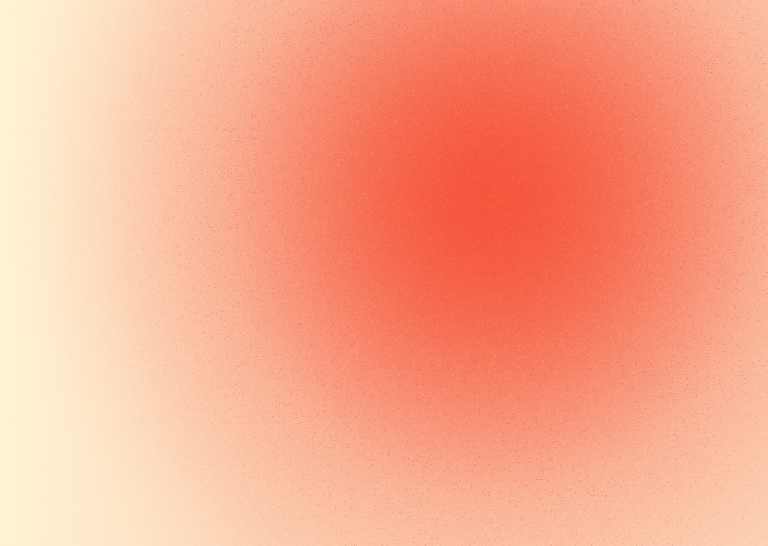
Write a Shadertoy shader that draws this background.

```glsl
// A soft coral glow, right of centre and above the middle, on a peach field
// that pales to cream at the left. The distance to the glow's centre runs
// through a colour ramp, and cellular dots add a fine speckled grain.

const vec2  GLOW_CENTER  = vec2(0.897, 0.634); // in canvas heights
const float GLOW_RADIUS  = 0.95;
const float LEFT_SQUEEZE = 1.05;               // above 1 narrows the glow on the left
const float LOWER_SQUASH = 0.97;               // below 1 stretches the glow downward
const float MID_STOP     = 0.59;
const float CREAM_WIDTH  = 0.36;               // share of the canvas width

const vec3 CORAL  = vec3(0.96, 0.34, 0.24);
const vec3 SALMON = vec3(0.98, 0.70, 0.59);
const vec3 CREAM  = vec3(1.00, 0.95, 0.83);
const vec3 SAND   = vec3(0.99, 0.85, 0.73);
const vec3 GOLD   = vec3(0.98, 0.70, 0.32);
const vec3 PINK   = vec3(0.93, 0.34, 0.40);

const float GRAIN_CELLS    = 364.0;            // cells per canvas height
const float GRAIN_STRENGTH = 0.028;
const float DOT_RADIUS     = 0.42;             // in cells
const float DOT_DENSITY    = 0.17;
const float DOT_STRENGTH   = 0.55;

vec3 hash3(vec2 cell) {
    vec3 h = fract(cell.xyx * vec3(0.1031, 0.1030, 0.0973));
    h += dot(h, h.yxz + 33.33);
    return fract((h.xxy + h.yzz) * h.zyx);
}

// Ramp from the glow's core to the field
vec3 glowColor(vec2 p, float across) {
    vec2 offset = p - GLOW_CENTER;
    offset.x *= offset.x < 0.0 ? LEFT_SQUEEZE : 1.0;
    offset.y *= offset.y < 0.0 ? LOWER_SQUASH : 1.0;
    float t = smoothstep(0.0, GLOW_RADIUS, length(offset));
    vec3 outer = mix(CREAM, SAND, clamp(across / CREAM_WIDTH, 0.0, 1.0));
    vec3 inner = mix(CORAL, SALMON, t / MID_STOP);
    return t < MID_STOP ? inner : mix(SALMON, outer, (t - MID_STOP) / (1.0 - MID_STOP));
}

// Coverage of the one dot that lies inside each cell
float cellDot(vec2 q, vec2 jitter, float blur) {
    vec2 center = mix(vec2(DOT_RADIUS), vec2(1.0 - DOT_RADIUS), jitter);
    float d = length(fract(q) - center);
    return 1.0 - smoothstep(DOT_RADIUS - blur, DOT_RADIUS + blur, d);
}

void mainImage(out vec4 fragColor, in vec2 fragCoord) {
    vec2 p = fragCoord / iResolution.y;
    vec3 color = glowColor(p, fragCoord.x / iResolution.x);

    // Grain is strongest in the ring around the core and fades over the pale field
    vec2 q = p * GRAIN_CELLS;
    vec2 cell = floor(q);
    vec3 random = hash3(cell);
    float blur = min(0.5 * GRAIN_CELLS / iResolution.y, 0.3);
    float dotMask = cellDot(q, random.xy, blur);
    float visibility = 1.0 - smoothstep(0.62, 0.94, color.g);
    visibility *= mix(0.5, 1.0, smoothstep(0.34, 0.50, color.g));

    // Light and dark grains, then sparse coloured specks
    color += (random.z - 0.5) * 2.0 * GRAIN_STRENGTH * dotMask * mix(0.25, 1.0, visibility);
    vec3 pick = hash3(cell + 71.7);
    float speck = step(pick.x, DOT_DENSITY) * dotMask * visibility;
    color = mix(color, pick.y < 0.5 ? GOLD : PINK, DOT_STRENGTH * pick.z * speck);

    fragColor = vec4(clamp(color, 0.0, 1.0), 1.0);
}
```
